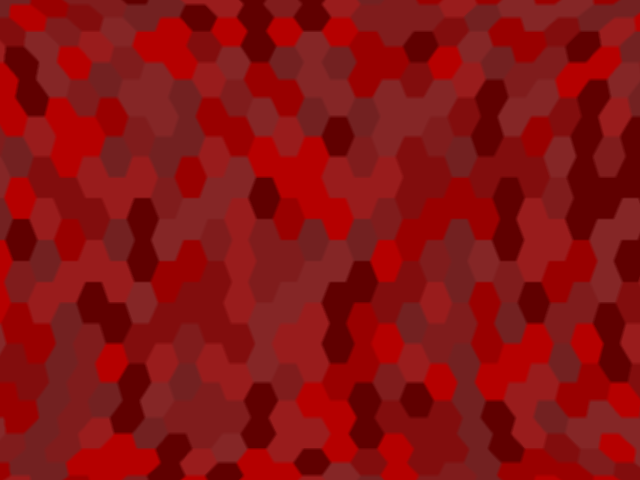
A Shadertoy shader for this pattern:

```glsl
// Mosaic of tall red hexagons, gently bowed so rows tighten and columns fan
// out toward the top and bottom. Each cell takes a flat shade by hash, with
// neighbours often paired; a small box filter softens the seams.

const vec2  CELL_PITCH   = vec2(0.0507, 0.0877); // column and row step, canvas heights
const vec2  GRID_OFFSET  = vec2(-0.0139, 0.0);   // centre of cell (0, 0)
const vec2  FAN          = vec2(0.10, 0.11);     // column spread: square, fourth power
const vec2  SQUEEZE      = vec2(0.06, 0.11);     // row tightening: square, fourth power
const float HEX_RATIO    = 1.1547;               // row step / column step, regular hexagon
const float SOFTNESS     = 0.0075;               // seam blur width, canvas heights
const int   TAPS         = 4;                    // filter samples per axis
const float DARK_PAIRS   = 0.13;                 // share of dark vertical pairs
const float DARK_SINGLES = 0.05;                 // share of lone dark cells
const float LONERS       = 0.45;                 // share of cells shaded on their own

const vec3 DARK = vec3(0.375, 0.0, 0.0);
const vec3 SHADES[7] = vec3[7](
    vec3(0.71, 0.00, 0.00), vec3(0.60, 0.00, 0.00),
    vec3(0.51, 0.05, 0.05), vec3(0.60, 0.11, 0.11),
    vec3(0.50, 0.11, 0.11), vec3(0.45, 0.13, 0.13),
    vec3(0.52, 0.15, 0.15));

// Integer hash to 0..1; the seed separates independent choices.
float hash(vec2 cell, int seed) {
    uvec2 k = uvec2(ivec2(cell) + 4096);
    uint h = k.x * 374761393u + k.y * 668265263u + uint(seed) * 974711u;
    h = (h ^ (h >> 15)) * 2246822519u;
    h = (h ^ (h >> 13)) * 3266489917u;
    return float((h ^ (h >> 16)) & 65535u) / 65536.0;
}

// Bows the plane as a function of height only.
vec2 bow(vec2 p) {
    float v2 = 4.0 * p.y * p.y;
    vec2 powers = vec2(v2, v2 * v2);
    return vec2(p.x / (1.0 + dot(FAN, powers)),
                p.y * (1.0 + dot(SQUEEZE, powers)));
}

// Nearest hexagon centre: odd columns sit half a row higher.
vec2 hexCell(vec2 g) {
    const vec2 span = vec2(2.0, 1.0);
    const vec2 shift = vec2(1.0, 0.5);
    vec2 a = floor(g / span + 0.5) * span;
    vec2 b = floor((g - shift) / span + 0.5) * span + shift;
    vec2 stretch = vec2(1.0, HEX_RATIO);
    return length((g - a) * stretch) < length((g - b) * stretch) ? a : b;
}

vec3 cellColor(vec2 cell) {
    vec2 id = vec2(cell.x, floor(cell.y));

    // Dark cells: vertical pairs staggered by column, plus a few singles
    float stagger = step(0.5, hash(vec2(id.x, 0.0), 1));
    vec2 stack = vec2(id.x, floor((id.y + stagger) * 0.5));
    if (hash(stack, 2) < DARK_PAIRS || hash(id, 3) < DARK_SINGLES) return DARK;

    // Other shades: diagonal pairs leaning either way, or loners
    float duo = floor(cell.x * 0.5);
    float lean = hash(vec2(duo, 0.0), 4) < 0.5 ? -0.5 : 0.5;
    vec2 pair = vec2(duo, floor(cell.y + lean * cell.x + 0.25));
    float pick = hash(id, 5) < LONERS ? hash(id, 6) : hash(pair, 7);
    return SHADES[int(pick * 7.0)];
}

void mainImage(out vec4 fragColor, in vec2 fragCoord) {
    vec2 p = (fragCoord - 0.5 * iResolution.xy) / iResolution.y;

    // Box filter across the seams
    vec3 sum = vec3(0.0);
    for (int j = 0; j < TAPS; j++) {
        for (int i = 0; i < TAPS; i++) {
            vec2 tap = (vec2(i, j) + 0.5) / float(TAPS) - 0.5;
            vec2 g = (bow(p + tap * SOFTNESS) - GRID_OFFSET) / CELL_PITCH;
            sum += cellColor(hexCell(g));
        }
    }
    fragColor = vec4(sum / float(TAPS * TAPS), 1.0);
}
```
